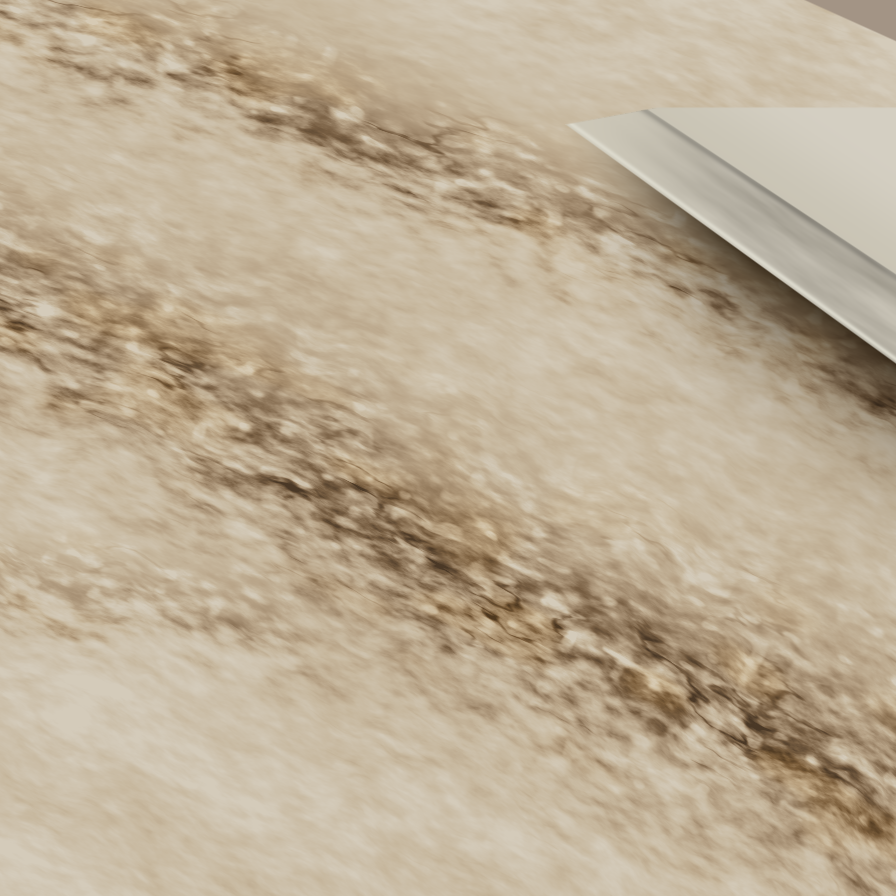
Write a WebGL 2 fragment shader that draws this texture.

```glsl
#version 300 es
precision highp float;
// Cream marble slab with slanting brown veins and a pale glass plate at the upper right.

#define BASE_TONE 0.235
#define CLOUD_CONTRAST 0.36
#define GRAIN_CONTRAST 0.62
#define FINE_CONTRAST 0.95
#define VEIN_TONE 0.33
#define VEIN_WIDTH 0.10
#define FLECK_STRENGTH 0.30
#define CRACK_STRENGTH 0.30
#define ANGLE_NEAR -0.54
#define ANGLE_FAR -0.30
#define SHADOW_STRENGTH 0.74

uniform vec2 u_resolution;
out vec4 fragColor;

float hash(vec2 p) {
    vec3 h = fract(vec3(p.xyx) * 0.1031);
    h += dot(h, h.yzx + 33.33);
    return fract((h.x + h.y) * h.z);
}

float noise(vec2 p) {
    vec2 i = floor(p), f = fract(p);
    f = f * f * (3.0 - 2.0 * f);
    return mix(mix(hash(i), hash(i + vec2(1, 0)), f.x),
               mix(hash(i + vec2(0, 1)), hash(i + vec2(1, 1)), f.x), f.y);
}

float fbm(vec2 p) {
    float sum = 0.0, amp = 0.533;
    for (int i = 0; i < 4; i++) {
        sum += amp * noise(p);
        p = mat2(0.995, 0.1, -0.1, 0.995) * p * 2.03 + 17.3;
        amp *= 0.5;
    }
    return sum;
}

float bell(float d, float width) {
    return exp(-d * d / (width * width));
}

float ramp(float a, float b, float t) {
    return clamp((t - a) / (b - a), 0.0, 1.0);
}

// Heights of the two vein centre lines
float mainVein(float x) { return 0.675 - 0.56 * x + 0.015 * cos(6.5 * x - 0.8); }
float farVein(float x) { return 0.985 - 0.25 * x - 0.18 * x * x; }

// Tone to colour: pale, cream, tan, brown, dark
vec3 stoneRamp(float t) {
    vec3 c = mix(vec3(0.83, 0.795, 0.73), vec3(0.78, 0.72, 0.62), ramp(0.0, 0.24, t));
    c = mix(c, vec3(0.72, 0.64, 0.53), ramp(0.24, 0.43, t));
    c = mix(c, vec3(0.64, 0.55, 0.44), ramp(0.43, 0.62, t));
    c = mix(c, vec3(0.47, 0.37, 0.26), ramp(0.62, 0.92, t));
    return mix(c, vec3(0.29, 0.22, 0.15), ramp(0.92, 1.25, t));
}

vec3 stone(vec2 p) {
    // Grain coordinates: x along the streaks, y across them
    float angle = mix(ANGLE_NEAR, ANGLE_FAR, p.y), c = cos(angle), s = sin(angle);
    vec2 r = p - 0.5;
    vec2 q = vec2(c * r.x + s * r.y, c * r.y - s * r.x) + 3.0;
    q.y += 0.02 * (fbm(q * 9.0) - 0.5);

    float cloud = fbm(q * vec2(4.0, 9.0)) - 0.5;
    float grain = fbm(q * vec2(17.0, 50.0) + 7.0) - 0.5;
    float fine = fbm(q * vec2(40.0, 122.0) + 63.0) - 0.5;

    // Broad veins with ragged borders
    float y = p.y + 0.07 * cloud + 0.08 * grain + 0.05 * fine;
    float below = mainVein(p.x) - y;
    float vein = bell(below, VEIN_WIDTH + 0.035 * p.x);
    vein = max(vein, bell(y - farVein(p.x), 0.056));
    vein = max(vein, 0.5 * bell(y - 0.36 + 0.12 * p.x, 0.038) * smoothstep(0.5, 0.2, p.x));
    vein *= clamp(1.0 + 0.6 * cloud, 0.75, 1.2);

    // Paler stone toward the near left and the far right
    float pale = 0.12 * smoothstep(0.12, 0.32, below)
               + 0.17 * smoothstep(0.06, 0.2, y - farVein(p.x));

    float tone = BASE_TONE - pale + CLOUD_CONTRAST * cloud + 0.14 * grain + 0.30 * fine;
    tone += vein * (VEIN_TONE + GRAIN_CONTRAST * grain + FINE_CONTRAST * fine);

    // Small light chips and short dark cracks, mostly inside the veins
    float chip = smoothstep(0.66, 0.90, noise(q * vec2(46.0, 105.0)));
    float ridge = 1.0 - abs(2.0 * fbm(q * vec2(12.0, 56.0) + 41.0) - 1.0);
    float gate = smoothstep(0.48, 0.7, noise(q * vec2(16.0, 34.0) + 5.0));
    float crack = gate * smoothstep(0.84, 1.0, ridge);
    tone += (vein + 0.12) * (CRACK_STRENGTH * crack - FLECK_STRENGTH * chip);

    // Faint rusty patches
    float rust = vein * smoothstep(0.5, 0.85, noise(q * vec2(12.0, 30.0) + 29.0));
    return stoneRamp(tone) + rust * vec3(0.012, -0.004, -0.03);
}

void main() {
    vec2 p = gl_FragCoord.xy / u_resolution;
    float aa = 1.2 / u_resolution.y;
    vec3 color = stone(p);

    // Signed heights above the two slanting plate edges
    float lower = p.y - (0.861 - 0.724 * (p.x - 0.6315));
    float upper = p.y - (0.878 - 0.664 * (p.x - 0.7227));
    float top = min(0.88, 0.861 + 0.186 * (p.x - 0.6315)) - p.y;

    // Soft shadow, only on the stone beneath the plate
    float shade = exp(-abs(lower) / 0.065) * smoothstep(0.62, 0.84, p.x) * step(0.0, top);
    color *= 1.0 - SHADOW_STRENGTH * shade * vec3(0.92, 0.98, 1.07);

    // Glass rim, then its bright edge, then the top face
    float streak = fbm(vec2(upper * 40.0, p.x * 9.0));
    vec3 glass = mix(vec3(0.60, 0.58, 0.53), vec3(0.84, 0.82, 0.77), streak);
    glass = mix(glass, vec3(0.80, 0.78, 0.72), smoothstep(0.85, 0.65, p.x));
    glass = mix(glass, vec3(0.87, 0.86, 0.81), 0.9 * bell(lower - 0.005, 0.0035));
    glass *= 1.0 - 0.2 * bell(upper + 0.003, 0.005);
    vec3 face = mix(vec3(0.79, 0.77, 0.71), vec3(0.83, 0.81, 0.76), smoothstep(0.0, 0.12, upper));
    glass = mix(glass, face, smoothstep(-aa, aa, upper));
    color = mix(color, glass, smoothstep(-aa, aa, min(lower, top)));

    // Grey-brown wedge in the far corner
    float wedge = p.y - (1.0 - 0.45 * (p.x - 0.898));
    color = mix(color, vec3(0.64, 0.58, 0.52), smoothstep(-aa, aa, wedge));

    fragColor = vec4(color, 1.0);
}
```
